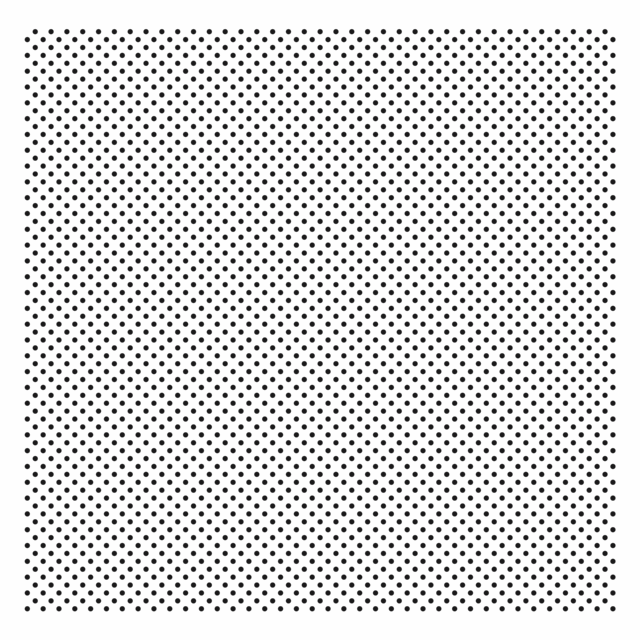
Reproduce this pattern procedurally as a WebGL 1 fragment shader.

```glsl
precision highp float;
// Staggered field of small black dots on near-white, framed by a plain margin.

uniform vec2 u_resolution;

const vec3 PAPER_COLOR = vec3(0.995);
const vec3 INK_COLOR = vec3(0.10, 0.098, 0.10);
const vec2 FIRST_DOT = vec2(0.0427, 0.0488);      // lower-left dot centre
const vec2 HALF_PITCH = vec2(0.012365, 0.012352); // half the gap between dots in a line
const vec2 LAST_INDEX = vec2(74.0, 73.0);         // half-steps across and up
const float DOT_RADIUS = 0.0040;
const float EDGE_SOFTNESS = 0.00137;

// Distance from p to the nearest dot centre of one square sub-lattice.
float subLatticeDistance(vec2 p, float shift) {
  vec2 grid = (p - FIRST_DOT) / HALF_PITCH;
  vec2 index = 2.0 * floor((grid - shift) * 0.5 + 0.5) + shift;
  vec2 inside = step(vec2(-0.5), index) * step(index, LAST_INDEX + 0.5);
  float dist = length((grid - index) * HALF_PITCH);
  return mix(1.0, dist, inside.x * inside.y);
}

void main() {
  float canvasSize = min(u_resolution.x, u_resolution.y);
  vec2 p = (gl_FragCoord.xy - 0.5 * u_resolution) / canvasSize + 0.5;

  // Two interleaved lattices make the diagonal stagger.
  float dist = min(subLatticeDistance(p, 0.0), subLatticeDistance(p, 1.0));

  float edge = max(EDGE_SOFTNESS, 0.5 / canvasSize);
  float ink = 1.0 - smoothstep(DOT_RADIUS - edge, DOT_RADIUS + edge, dist);
  gl_FragColor = vec4(mix(PAPER_COLOR, INK_COLOR, ink), 1.0);
}
```
